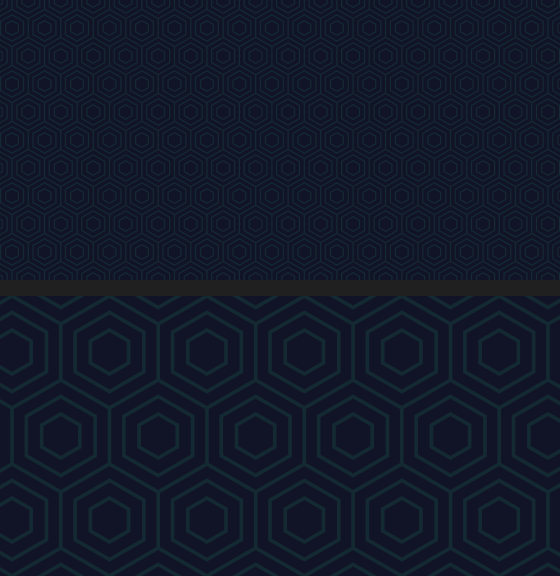
Top: the whole. Bottom: its middle third, enlarged.
Write a WebGL 2 fragment shader that draws this pattern.

```glsl
#version 300 es
precision highp float;

uniform vec2 u_resolution;
out vec4 outColor;

// Lengths of the tile are in canvas heights; the rest are in tile widths.
const vec2 TILE = vec2(0.116, 0.2);        // one tile holds two staggered hexagons
const vec2 TILE_SHIFT = vec2(-0.25, 0.0);  // offset from the canvas centre, in tiles
const float OUTER_APOTHEM = 0.5;
const float MIDDLE_APOTHEM = 0.353;
const float INNER_APOTHEM = 0.196;
const float LINE_WIDTH = 0.0365;
const vec3 BACKGROUND = vec3(0.068, 0.080, 0.150);
const vec3 LINE_COLOR = vec3(0.080, 0.163, 0.199);

const float SQRT3 = 1.7320508;
const vec2 LATTICE = vec2(1.0, SQRT3);

// Offset from the nearest centre of a hexagonal lattice
vec2 hexCell(vec2 p) {
    vec2 a = p - LATTICE * round(p / LATTICE);
    vec2 shifted = p - 0.5 * LATTICE;
    vec2 b = shifted - LATTICE * round(shifted / LATTICE);
    return dot(a, a) < dot(b, b) ? a : b;
}

// Apothem of the pointy-top hexagon passing through p
float hexApothem(vec2 p) {
    p = abs(p);
    return max(p.x, 0.5 * p.x + 0.5 * SQRT3 * p.y);
}

void main() {
    vec2 centered = (gl_FragCoord.xy - 0.5 * u_resolution) / u_resolution.y;
    vec2 p = (centered / TILE - TILE_SHIFT) * LATTICE;
    float pixel = 1.0 / (u_resolution.y * TILE.x);

    // Distance to the closest of the three concentric outlines
    float apothem = hexApothem(hexCell(p));
    float d = abs(apothem - OUTER_APOTHEM);
    d = min(d, abs(apothem - MIDDLE_APOTHEM));
    d = min(d, abs(apothem - INNER_APOTHEM));

    // Antialiased stroke
    float stroke = clamp(0.5 + (0.5 * LINE_WIDTH - d) / pixel, 0.0, 1.0);
    outColor = vec4(mix(BACKGROUND, LINE_COLOR, stroke), 1.0);
}
```
